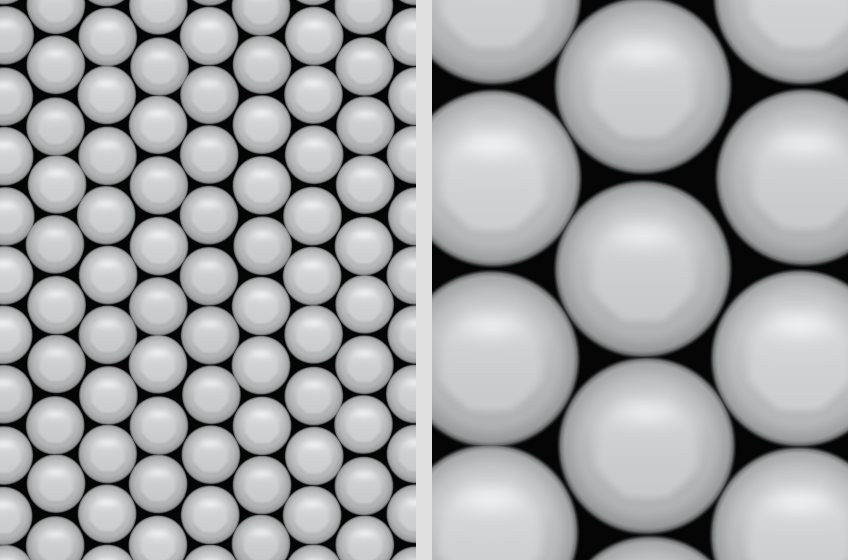
Left: the whole. Right: its middle third, enlarged.
This pattern is drawn by a WebGL 1 fragment shader. Its source:

```glsl
precision highp float;
// Glossy pale balls packed in staggered columns over a black backing.
// Each pixel finds its nearest slightly displaced ball centre, then shades
// a soft body, a dark rim, a faceted light panel and a highlight.

uniform vec2 u_resolution;

// Lengths are in canvas heights.
const vec2 PITCH = vec2(0.0919, 0.1069);     // column and row spacing
const vec2 ORIGIN = vec2(0.0078, 0.0807);    // centre of ball (0, 0)
const float RADIUS = 0.0525;
const float JITTER = 0.0023;                 // largest centre displacement
const float EDGE_SOFTNESS = 0.0022;

// Lengths below are in ball radii.
const float BODY_LIGHT = 0.73;
const float BODY_SLOPE = 0.03;               // brighter towards the top
const float PANEL_SIZE = 0.60;
const float PANEL_LIGHT = 0.085;
const vec2 GLINT_CENTRE = vec2(0.0, 0.37);
const vec2 GLINT_SIZE = vec2(0.36, 0.15);
const float GLINT_LIGHT = 0.075;
const float TONE_VARIATION = 0.012;

const vec3 TINT = vec3(0.992, 1.0, 1.004);
const vec3 BACKING = vec3(0.018, 0.019, 0.025);

vec2 hash2(vec2 p) {
  vec2 k = vec2(dot(p, vec2(127.1, 311.7)), dot(p, vec2(269.5, 183.3)));
  return fract(sin(k) * 43758.55);
}

// Centre of the ball in a cell; odd columns sit half a row lower.
vec2 ballCentre(vec2 cell) {
  float stagger = 0.5 * mod(cell.x, 2.0);
  vec2 offset = (hash2(cell) * 2.0 - 1.0) * JITTER;
  return ORIGIN + PITCH * (cell - vec2(0.0, stagger)) + offset;
}

// Halfway between a circle and an octagon, for the reflected panel.
float facetedLength(vec2 q) {
  vec2 a = abs(q);
  float octagon = max(max(a.x, a.y), (a.x + a.y) * 0.7071);
  return mix(length(q), octagon, 0.6);
}

// Brightness at q, measured from the ball centre in radii.
float ballLight(vec2 q) {
  float r = length(q);
  float light = BODY_LIGHT + BODY_SLOPE * q.y;

  // Rim: a broad falloff followed by a narrow dark edge.
  light -= 0.10 * smoothstep(0.72, 0.97, r);
  light -= 0.31 * smoothstep(0.92, 1.02, r);

  // Panel: crisp along the bottom, diffuse towards the top.
  float blur = mix(0.07, 0.17, smoothstep(-0.5, 0.4, q.y));
  float panel = facetedLength(q - vec2(0.0, 0.01));
  light += PANEL_LIGHT
         * (1.0 - smoothstep(PANEL_SIZE - blur, PANEL_SIZE + blur, panel));

  // Wide highlight above the centre, with a fainter halo.
  vec2 g = (q - GLINT_CENTRE) / GLINT_SIZE;
  light += GLINT_LIGHT * exp(-dot(g, g));
  light += 0.02 * exp(-0.2 * dot(g, g));
  return light;
}

void main() {
  vec2 p = gl_FragCoord.xy / u_resolution.y;
  vec2 home = floor((p - ORIGIN) / PITCH + 0.5);

  // Nearest ball among the surrounding cells.
  float nearest = 10.0;
  vec2 nearestOffset = vec2(0.0);
  vec2 nearestCell = home;
  for (int i = -1; i <= 1; i++) {
    for (int j = -1; j <= 1; j++) {
      vec2 cell = home + vec2(float(i), float(j));
      vec2 offset = p - ballCentre(cell);
      float d = length(offset);
      if (d < nearest) {
        nearest = d;
        nearestOffset = offset;
        nearestCell = cell;
      }
    }
  }

  // Shade the ball and lay it over the backing.
  float tone = (hash2(nearestCell + 41.0).x - 0.5) * 2.0 * TONE_VARIATION;
  float light = ballLight(nearestOffset / RADIUS) + tone;
  float soft = max(EDGE_SOFTNESS, 1.0 / u_resolution.y);
  float cover = clamp((RADIUS - nearest) / soft + 0.5, 0.0, 1.0);
  gl_FragColor = vec4(mix(BACKING, light * TINT, cover), 1.0);
}
```
